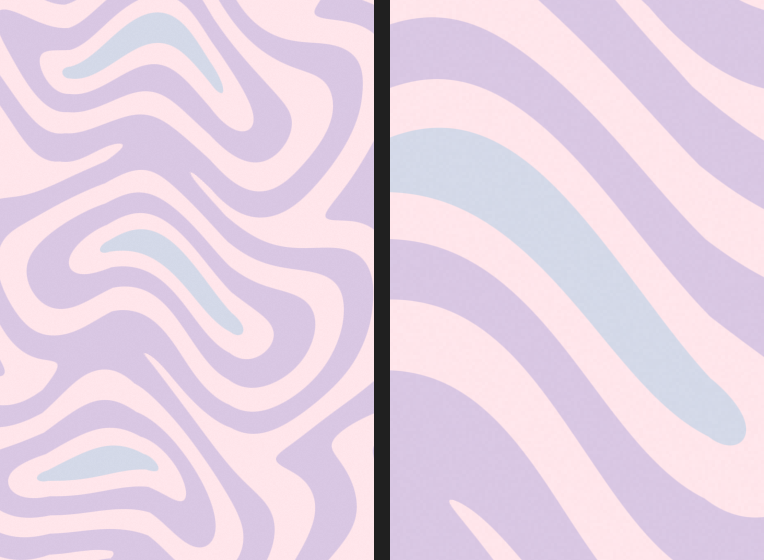
Left: the whole. Right: its middle third, enlarged.
This pattern is drawn by a Shadertoy shader. Its source:

```glsl
// Retro liquid swirl: wavy pastel bands flowing around a few blue pools.
// A distance field to tapered, bent pools is warped by ridges and noise,
// softly merged, and cut into alternating lilac and blush contour bands.

const vec3 LILAC = vec3(0.85, 0.78, 0.89);
const vec3 BLUSH = vec3(1.00, 0.90, 0.92);
const vec3 BLUE  = vec3(0.83, 0.85, 0.91);

const float TAU          = 6.2831853;
const float BAND_PERIOD  = 0.084;  // one lilac plus one blush band
const float BAND_OFFSET  = 0.012;  // centre of the blush rim around a pool
const float BAND_STRETCH = 0.70;   // below 1, bands run further sideways
const float MERGE        = 0.018;  // softness where band families meet
const float RIDGE_HEIGHT = 0.055;
const float RIDGE_LENGTH = 0.42;
const float RIDGE_SLOPE  = 0.25;   // overall fall towards the right
const float WARP_AMOUNT  = 0.060;
const float WARP_SCALE   = 3.2;
const float FORK_AMOUNT  = 0.030;  // band splitting away from the pools
const float FORK_SCALE   = 5.0;
const float POOL_SPACING = 0.38;
const float POOL_TIP     = 0.004;
const float POOL_BELLY   = 0.029;
const float GRAIN_AMOUNT = 0.010;
const float GRAIN_SCALE  = 512.0;

vec2 hash22(vec2 p) {
    vec3 h = fract(p.xyx * vec3(0.1031, 0.1030, 0.0973));
    h += dot(h, h.yzx + 33.33);
    return fract((h.xx + h.yz) * h.zy);
}

float cornerSlope(vec2 cell, vec2 corner, vec2 f) {
    return dot(hash22(cell + corner) * 2.0 - 1.0, f - corner);
}

// Gradient noise with quintic blending
float noise(vec2 p) {
    vec2 cell = floor(p), f = fract(p);
    vec2 u = f * f * f * (f * (f * 6.0 - 15.0) + 10.0);
    float low  = mix(cornerSlope(cell, vec2(0, 0), f), cornerSlope(cell, vec2(1, 0), f), u.x);
    float high = mix(cornerSlope(cell, vec2(0, 1), f), cornerSlope(cell, vec2(1, 1), f), u.x);
    return mix(low, high, u.y);
}

// Bends the plane so that level lines become drifting ridges
vec2 warp(vec2 p) {
    vec2 s = p * WARP_SCALE;
    vec2 q = p + WARP_AMOUNT * vec2(noise(s + 17.3), noise(s + 41.7));
    float crest = 0.2 + 0.1 * p.y;
    q.y -= RIDGE_HEIGHT * cos(TAU * (q.x - crest) / RIDGE_LENGTH);
    q.y += RIDGE_SLOPE * (q.x - 0.3);
    return q;
}

// Distance to a horizontal pool, thin at the left tip and full in the middle
float poolDistance(vec2 q, float halfLength) {
    float along = clamp(q.x, -halfLength, halfLength);
    float t = 0.5 + 0.5 * along / halfLength;
    float radius = mix(POOL_TIP, POOL_BELLY, sin(0.5 * TAU * (0.1 + 0.75 * t)));
    return length(vec2((q.x - along) * BAND_STRETCH, q.y)) - radius;
}

// Soft minimum over a column of pools, reaching past both canvas ends
float poolField(vec2 q) {
    float sum = 0.0;
    for (int i = -1; i <= 3; i++) {
        float n = float(i);
        vec2 centre = vec2(0.24 + 0.08 * sin(2.0 * n - 1.0), 0.12 + POOL_SPACING * n);
        sum += exp(-poolDistance(q - centre, 0.075 + 0.035 * n) / MERGE);
    }
    return -MERGE * log(sum);
}

void mainImage(out vec4 fragColor, in vec2 fragCoord) {
    vec2 p = fragCoord / iResolution.y;

    // Contour height, with forks growing away from the pools
    float d = poolField(warp(p));
    d += FORK_AMOUNT * noise(p * FORK_SCALE + 7.9) * smoothstep(0.0, 0.1, d);

    // Alternating bands
    float wave = cos(TAU * (max(d, 0.0) - BAND_OFFSET) / BAND_PERIOD);
    float waveEdge = max(0.7 * fwidth(wave), 1e-4);
    vec3 color = mix(LILAC, BLUSH, smoothstep(-waveEdge, waveEdge, wave));

    // Blue pools
    float poolEdge = max(0.7 * fwidth(d), 1e-5);
    color = mix(BLUE, color, smoothstep(-poolEdge, poolEdge, d));

    // Faint paper grain
    color += GRAIN_AMOUNT * (hash22(floor(p * GRAIN_SCALE)).x - 0.5);
    fragColor = vec4(color, 1.0);
}
```
